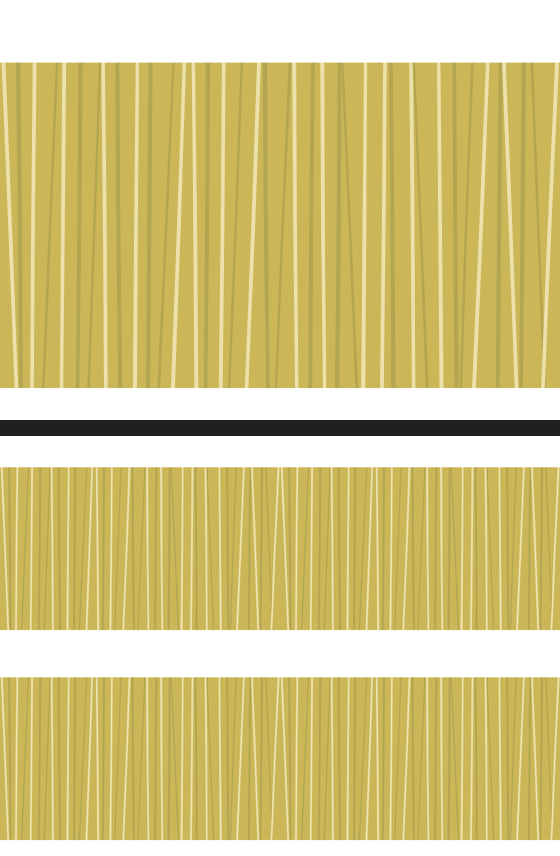
Top: one tile. Bottom: repeated 2 by 2.
Reproduce this pattern procedurally as a WebGL 2 fragment shader.

```glsl
#version 300 es
precision highp float;

uniform vec2 u_resolution;
out vec4 fragColor;

// Colours
const vec3 PAPER = vec3(1.0);
const vec3 STRAW = vec3(0.797, 0.718, 0.345);
const vec3 SHADE = vec3(0.706, 0.651, 0.318);
const vec3 CREAM = vec3(0.925, 0.882, 0.670);

// Band limits, in canvas heights
const float BAND_BOTTOM = 0.076;
const float BAND_TOP = 0.851;

// Stroke kinds in the order they recur across the band
const int PALE = 0;
const int BROAD = 1;
const int THIN = 2;
const int CYCLE = 13;
const int KINDS[CYCLE] = int[CYCLE](
    PALE, BROAD, PALE, THIN, PALE, BROAD, THIN,
    PALE, BROAD, PALE, BROAD, THIN, PALE);

// Stroke layout, in canvas widths
const int STROKES = CYCLE * 3;
const vec3 WIDTHS = vec3(0.0066, 0.0073, 0.0047);
const float JITTER = 0.55;         // in slots
const float SMALL_LEAN = 0.005;
const float LARGE_LEAN = 0.024;
const float SLANTED_PALE = 0.38;   // share of pale strokes that lean far
const float BOW = 0.0008;
const float TAPER = 0.12;
const float SEED = 4.0;

float hash(float index, float channel) {
    vec2 p = fract(vec2(index + SEED, channel + SEED) * vec2(0.1031, 0.1137));
    p += dot(p, p.yx + 33.33);
    return fract((p.x + p.y) * p.x * 7.31);
}

// Signed offset on a horizontal axis that wraps at the canvas edges
float wrapOffset(float x) {
    return fract(x + 0.5) - 0.5;
}

// Coverage of a shape edge, smoothed over one pixel
float cover(float signedDistance, float pixel) {
    return clamp(0.5 - signedDistance / pixel, 0.0, 1.0);
}

float strokeLean(int kind, float id) {
    float direction = hash(id, 2.0) < 0.5 ? -1.0 : 1.0;
    bool slanted = kind == THIN || (kind == PALE && hash(id, 3.0) < SLANTED_PALE);
    float amount = slanted ? LARGE_LEAN : SMALL_LEAN;
    return direction * amount * mix(0.8, 1.1, hash(id, 4.0));
}

// Coverage of one hand-drawn stroke; along runs from -0.5 to 0.5 up the band
float stroke(int kind, float id, float x, float along, float pixel) {
    float slot = (id + 0.5 + JITTER * (hash(id, 1.0) - 0.5)) / float(STROKES);
    float bend = BOW * (hash(id, 5.0) - 0.5) * cos(along * 6.2832);
    float centre = slot + strokeLean(kind, id) * along + bend;
    float taper = 1.0 + 2.0 * TAPER * along * (2.0 * hash(id, 6.0) - 1.0);
    float halfWidth = 0.5 * WIDTHS[kind] * taper;
    return cover(abs(wrapOffset(x - centre)) - halfWidth, pixel);
}

void main() {
    vec2 uv = gl_FragCoord.xy / u_resolution;
    vec2 pixel = 1.0 / u_resolution;
    float bandCentre = 0.5 * (BAND_BOTTOM + BAND_TOP);
    float bandHeight = BAND_TOP - BAND_BOTTOM;
    float along = (uv.y - bandCentre) / bandHeight;

    // Strokes laid side by side, slanted ones crossing their neighbours
    vec3 colour = STRAW;
    for (int i = 0; i < STROKES; i++) {
        int kind = KINDS[i % CYCLE];
        vec3 ink = kind == PALE ? CREAM : SHADE;
        colour = mix(colour, ink, stroke(kind, float(i), uv.x, along, pixel.x));
    }

    // Plain margins above and below the band
    float band = cover(abs(uv.y - bandCentre) - 0.5 * bandHeight, pixel.y);
    fragColor = vec4(mix(PAPER, colour, band), 1.0);
}
```
